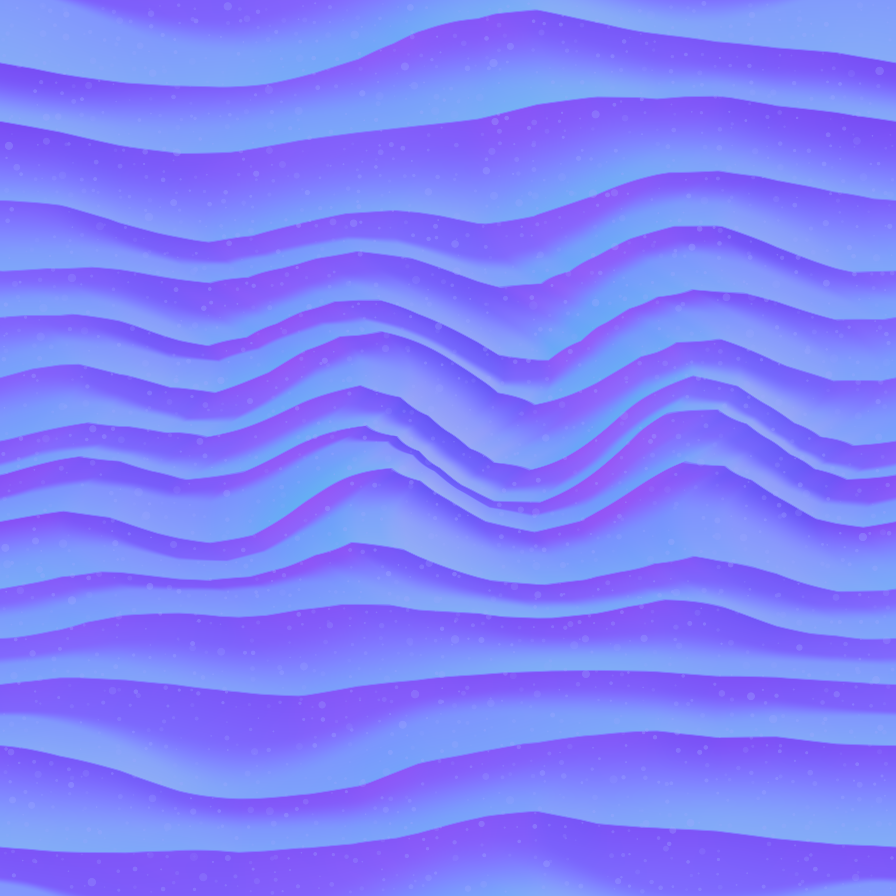
This texture map is drawn by a Shadertoy shader. Its source:

```glsl
// Tiling tangent-space normal map of wind-blown sand ripples.
// A folded height field is cut into irregular rows; each row rises from a soft
// valley to a sharp crest, and its slopes become the normal. Grains lie on top.

const float TAU = 6.2831853;
const float ROWS = 14.0;

float hash(vec2 p, float seed) {
    vec3 q = fract(vec3(p.xyx) * 0.1031 + seed * 0.137);
    q += dot(q, q.yzx + 33.33);
    return fract((q.x + q.y) * q.z);
}

// Value noise that wraps after a whole number of cells
float noise(vec2 p, vec2 period, float seed) {
    vec2 i = floor(p), f = fract(p);
    f = f * f * (3.0 - 2.0 * f);
    vec2 a = mod(i, period), b = mod(i + 1.0, period);
    return mix(mix(hash(a, seed), hash(vec2(b.x, a.y), seed), f.x),
               mix(hash(vec2(a.x, b.y), seed), hash(b, seed), f.x), f.y);
}

// Noise along x, independent for every row
float rowNoise(float x, float row, float cells, float seed) {
    return noise(vec2(x * cells, row), vec2(cells, ROWS), seed);
}

// Straight-sided noise along x, for the angular look of the crests
float kinks(float x, float row, float cells, float seed) {
    float i = floor(x * cells), y = mod(row, ROWS);
    return mix(hash(vec2(mod(i, cells), y), seed),
               hash(vec2(mod(i + 1.0, cells), y), seed), fract(x * cells));
}

// Upward shift of the rows: strong waves in the middle, a wide swell above
float fold(vec2 uv) {
    float middle = 0.5 - 0.5 * cos(TAU * (uv.y - 0.03));
    float upper = 0.5 + 0.5 * cos(TAU * (uv.y - 0.85));
    float waves = 0.028 * cos(TAU * (3.0 * uv.x - 0.27))
                + 0.018 * cos(TAU * (2.0 * uv.x - 0.72));
    float swell = 0.022 * cos(TAU * (uv.x - 0.74));
    float drift = 0.028 * noise(uv * vec2(5.0, 4.0), vec2(5.0, 4.0), 1.0);
    return middle * middle * waves + upper * swell + drift;
}

// Fold drawn with straight segments whose corners wander with height
float facetedFold(vec2 uv, float segments) {
    float shift = 1.7 * sin(TAU * 3.0 * uv.y);
    float s = uv.x * segments + shift, i = floor(s);
    return mix(fold(vec2((i - shift) / segments, uv.y)),
               fold(vec2((i + 1.0 - shift) / segments, uv.y)), fract(s));
}

// Row coordinate, denser in the middle
float rowPhase(vec2 uv) {
    float y = uv.y - facetedFold(uv, 19.0);
    return ROWS * (y - 0.055 * sin(TAU * y));
}

// Crest position of one row, in row units
float crest(float x, float row) {
    return row + 0.6 * rowNoise(x, row, 4.0, 2.0) + 0.1 * kinks(x, row, 15.0, 3.0);
}

// Normal xy of the ripples
vec2 rippleTilt(vec2 uv, float pixel) {
    float p = rowPhase(uv);
    float row = floor(p);
    if (p < crest(uv.x, row)) row -= 1.0;
    float low = crest(uv.x, row), high = crest(uv.x, row + 1.0);
    float t = clamp((p - low) / (high - low), 0.0, 1.0);

    // Direction of the crest lines by central differences
    vec2 e = vec2(0.014, 0.0);
    float left = mix(crest(uv.x - e.x, row), crest(uv.x - e.x, row + 1.0), t);
    float right = mix(crest(uv.x + e.x, row), crest(uv.x + e.x, row + 1.0), t);
    float dx = rowPhase(uv + e) - rowPhase(uv - e) - (right - left);
    float dy = max(rowPhase(uv + e.yx) - rowPhase(uv - e.yx), 0.05);
    float unit = 2.0 * e.x / dy;

    // Upper face, valley that is softer in wide rows, lower face
    float valley = 0.5 + 0.5 * (rowNoise(uv.x, row, 4.0, 4.0) - 0.5);
    float width = smoothstep(0.02, 0.1, (high - low) * unit);
    float soft = rowNoise(uv.x, row, 4.0, 5.0) * (0.2 + width);
    soft = mix(0.03, 0.5, min(soft, 1.0));
    float face = mix(0.17, -0.18, smoothstep(valley - soft, valley + soft, t));
    face += 0.13 * (1.0 - 2.0 * t);
    face *= 0.85 + 0.4 * noise(uv * vec2(5.0, 7.0), vec2(5.0, 7.0), 6.0);
    face += 0.1 * (noise(uv * vec2(6.0, 9.0), vec2(6.0, 9.0), 7.0) - 0.5);

    // Smooth the crest edge
    float edge = min(p - low, high - p) * unit;
    face *= smoothstep(0.0, max(pixel, 0.0012), edge);
    return face * vec2(clamp(0.85 * dx / dy, -0.6, 0.6), 1.0);
}

// Coverage of scattered round grains, one at most per cell
float grains(vec2 uv, float cells, float share, float seed, float pixel) {
    vec2 g = uv * cells, id = mod(floor(g), cells);
    float radius = mix(0.05, 0.16, pow(hash(id, seed), 1.5));
    vec2 center = 0.2 + 0.6 * vec2(hash(id, seed + 1.0), hash(id, seed + 2.0));
    float blur = pixel * cells;
    float dist = length(fract(g) - center) - radius;
    float present = step(hash(id, seed + 3.0), share);
    return present * (0.3 + 0.7 * hash(id, seed + 4.0))
         * (1.0 - smoothstep(-0.5 * blur, 0.5 * blur, dist));
}

void mainImage(out vec4 fragColor, in vec2 fragCoord) {
    vec2 uv = fragCoord / iResolution.xy;
    float pixel = 1.0 / iResolution.y;
    vec2 tilt = rippleTilt(uv, pixel);
    vec3 color = 0.5 + 0.5 * vec3(tilt, sqrt(1.0 - dot(tilt, tilt)));

    // Pale grains, coarse and fine
    float cover = max(grains(uv, 34.0, 0.7, 11.0, pixel),
                      grains(uv, 58.0, 0.6, 21.0, pixel));
    color = mix(color, vec3(0.62, 0.66, 1.0), 0.34 * cover);
    fragColor = vec4(color, 1.0);
}
```
